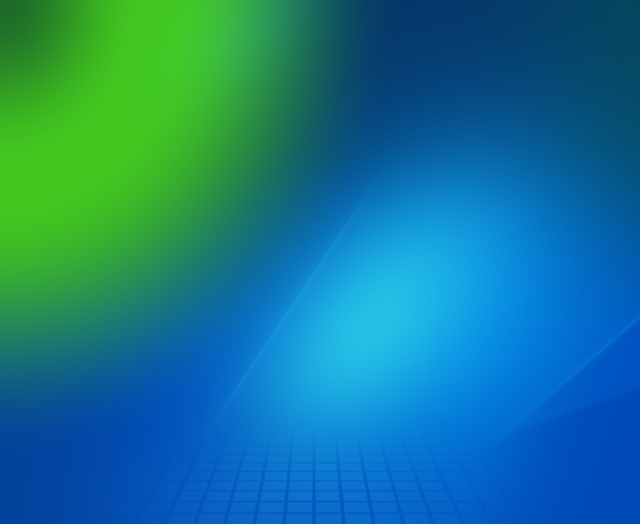
A Shadertoy shader for this background:

```glsl
// Soft green and cyan glows over deep blue, with faint light edges and a tiled floor.

// Gaussian glow stretched along a diagonal axis.
float glow(vec2 p, vec2 center, vec2 radius) {
    vec2 axis = vec2(0.682, 0.731);
    vec2 d = p - center;
    vec2 q = vec2(dot(d, axis), dot(d, vec2(axis.y, -axis.x))) / radius;
    return exp(-dot(q, q));
}

// Signed distance to the line through a and b, positive on its right side.
float lineSide(vec2 p, vec2 a, vec2 b) {
    vec2 dir = normalize(b - a);
    return dot(p - a, vec2(dir.y, -dir.x));
}

// Antialiased gap around each whole number.
float gridLine(float t, float halfWidth) {
    float aa = fwidth(t);
    float d = abs(fract(t + 0.5) - 0.5);
    return 1.0 - smoothstep(halfWidth - aa, halfWidth + aa, d);
}

// Dark seams of a floor receding to the horizon.
float floorSeams(vec2 p) {
    float depth = max(0.62 - p.y, 0.05);
    float columns = gridLine((p.x - 0.598) * 10.9 / depth, 0.06);
    float rows = gridLine(15.7 / depth - 0.2, 0.075);
    return max(columns, rows * 0.8);
}

void mainImage(out vec4 fragColor, in vec2 fragCoord) {
    vec2 p = fragCoord / iResolution.xy * vec2(1.219, 1.0);
    float pixel = 1.0 / iResolution.y;

    // Navy sky into blue ground, with teal at the upper right
    vec3 navy = mix(vec3(0.02, 0.21, 0.40), vec3(0.02, 0.27, 0.36),
                    smoothstep(0.85, 1.25, p.x));
    vec3 blue = mix(vec3(0.01, 0.26, 0.61), vec3(0.0, 0.30, 0.72),
                    smoothstep(0.0, 0.4, p.x));
    vec3 color = mix(blue, navy, smoothstep(0.33, 0.75, p.y));

    // Broad azure glow with a cyan core
    color = mix(color, vec3(0.01, 0.54, 0.90), glow(p, vec2(0.85, 0.40), vec2(0.36, 0.30)));
    color = mix(color, vec3(0.15, 0.77, 0.90),
                0.95 * glow(p, vec2(0.71, 0.38), vec2(0.27, 0.15)));

    // Green arc around the upper left corner
    float r = length((p - vec2(0.0, 1.0)) * vec2(1.15, 1.0));
    vec3 green = mix(vec3(0.11, 0.41, 0.16), vec3(0.26, 0.78, 0.12), smoothstep(0.0, 0.32, r));
    color = mix(color, green, 1.0 - smoothstep(0.38, 0.88, r));
    color += vec3(0.0, 0.03, 0.12) * glow(p, vec2(0.48, 0.95), vec2(0.16, 0.10));

    // Thin diagonal highlight, brighter on its right
    float ray = lineSide(p, vec2(0.505, 0.340), vec2(0.7215, 0.663));
    float rayFade = smoothstep(0.12, 0.30, p.y) * (1.0 - smoothstep(0.50, 0.72, p.y));
    float rayLight = exp(-abs(ray) / 0.003)
                   + 0.5 * smoothstep(-pixel, pixel, ray) * exp(-max(ray, 0.0) / 0.04);
    color += vec3(0.03, 0.04, 0.035) * rayLight * rayFade;

    // Two darker facets at the lower right
    float upper = lineSide(p, vec2(1.012, 0.214), vec2(1.215, 0.391));
    float lower = lineSide(p, vec2(1.01, 0.19), vec2(1.215, 0.264));
    float facetFade = smoothstep(0.88, 1.18, p.x);
    color = mix(color, vec3(0.0, 0.30, 0.75),
                0.5 * facetFade * smoothstep(-pixel, pixel, upper));
    color = mix(color, vec3(0.0, 0.27, 0.71),
                0.55 * facetFade * smoothstep(-pixel, 0.012, lower));
    color += vec3(0.03, 0.06, 0.04) * facetFade * exp(-abs(upper) / 0.004);

    // Tiled floor fading upward and sideways
    float floorFade = (1.0 - smoothstep(0.02, 0.20, p.y))
                    * exp(-pow(abs(p.x - 0.56) / 0.32, 2.5));
    vec3 tile = color + vec3(0.035, 0.05, 0.03);
    vec3 seam = mix(color, vec3(0.0, 0.33, 0.73), 0.7);
    color = mix(color, mix(tile, seam, floorSeams(p)), floorFade);

    fragColor = vec4(clamp(color, 0.0, 1.0), 1.0);
}
```
